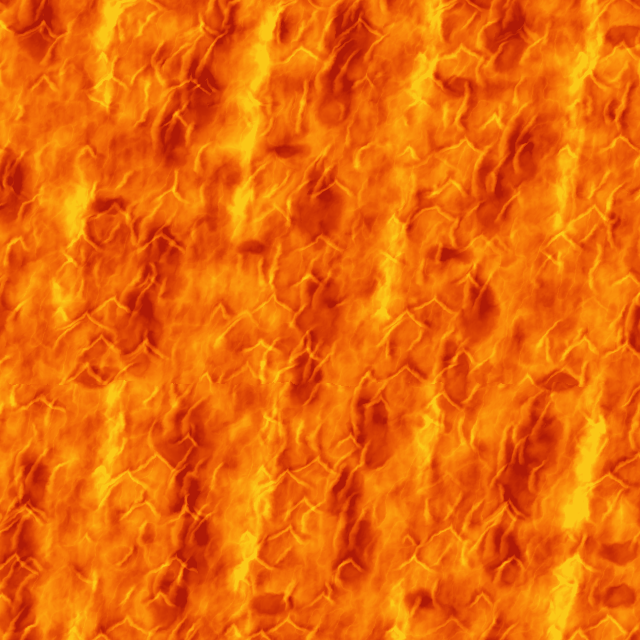
This texture is drawn by a Shadertoy shader. Its source:

```glsl
// Fire: a 4 by 4 patchwork of flame, fine fbm mottling under scattered parts.
// Columns of yellow ridges and dark embers drift sideways down the canvas, and
// small sharp-edged flame licks repeat in every patch with varying strength.

#define REPEATS 4.0         // patches across and down
#define WARP 0.07           // wobble of all shapes
#define MOTTLE 0.64         // contrast of the cloudy base
#define BASE_HEAT 0.432
#define EMBER_HEAT 0.19
#define EMBER_PITCH 0.36    // row spacing of embers, in patches
#define RIDGE_PITCH 0.16    // row spacing of ridge tongues, in patches
#define DRIFT_SPAN 2.5      // height over which columns slide before resetting
#define LICKS 7.0           // licks across one patch
#define LICK_GAIN 0.21

vec2 hash2(vec2 p) {
    vec3 a = fract(p.xyx * vec3(0.1031, 0.1030, 0.0973));
    a += dot(a, a.yzx + 33.33);
    return fract((a.xx + a.yz) * a.zy);
}

float noise(vec2 p) {
    vec2 i = floor(p), f = fract(p);
    f = f * f * (3.0 - 2.0 * f);
    float top = mix(hash2(i).x, hash2(i + vec2(1, 0)).x, f.x);
    float bottom = mix(hash2(i + vec2(0, 1)).x, hash2(i + vec2(1, 1)).x, f.x);
    return mix(top, bottom, f.y);
}

float fbm(vec2 p) {
    float sum = 0.0, amp = 0.46;
    for (int i = 0; i < 5; i++) {
        sum += amp * noise(p);
        p = mat2(1.6, 1.2, -1.2, 1.6) * p + 5.7;
        amp *= 0.56;
    }
    return sum / 0.988;
}

// Sideways position of the ridge column at height y
float drift(float y) {
    return 0.72 - 0.17 * mod(y + 0.1, DRIFT_SPAN);
}

// Bent flame: crisp left edge, soft body widening downward, shadow on the right
float lick(vec2 d, float len, float lean, float bend) {
    float a = -d.y / len;
    float x = d.x + lean * d.y - bend * len * a * a;
    float w = max(0.014, 0.12 * len * (1.0 - a));
    float core = smoothstep(-0.016, 0.006, x) * (1.0 - smoothstep(0.0, 2.0 * w, x));
    float shade = smoothstep(w, 2.4 * w, x) * (1.0 - smoothstep(2.4 * w, 6.0 * w, x));
    return (core - 0.45 * shade) * (1.0 - smoothstep(0.55, 1.0, abs(a)));
}

// Heat is the green channel; red saturates early and blue stays low
vec3 fireColor(float heat) {
    float t = clamp((heat - 0.2) / 0.48, -0.2, 1.2);
    float red = 0.985 - 0.185 * pow(max(1.0 - t, 0.0), 2.5);
    return vec3(red, 0.2 + 0.48 * t, 0.02 + 0.05 * t * t);
}

void mainImage(out vec4 fragColor, in vec2 fragCoord) {
    vec2 uv = fragCoord / iResolution.xy;
    vec2 q = vec2(uv.x, 1.0 - uv.y) * REPEATS;
    vec2 p = q + WARP * (vec2(fbm(q * 8.0), fbm(q * 8.0 + 17.0)) - 0.5);

    // Cloudy base, thin filaments and vertical grain
    vec2 leaning = vec2(p.x + 0.3 * p.y, 0.8 * p.y);
    float mottle = fbm(leaning * 7.0) - 0.5;
    float filament = 1.0 - abs(2.0 * noise(leaning * vec2(15.0, 9.0) + 31.0) - 1.0);
    float grain = noise(q * vec2(42.0, 8.0)) - 0.5;
    float heat = BASE_HEAT + MOTTLE * mottle + 0.07 * grain;
    heat += 0.07 * (pow(filament, 6.0) - 0.25);

    // Embers: tall dark patches, some small and flat, each under two hooked flames
    float ember = 0.0, hooks = 0.0;
    for (int j = -2; j <= 2; j++)
    for (int i = -1; i <= 1; i++) {
        float row = floor(p.y / EMBER_PITCH) + float(j);
        float y = (row + 0.5) * EMBER_PITCH;
        float x = drift(y) + 0.6;
        vec2 id = vec2(floor(p.x - x + 0.5) + float(i), row);
        vec2 h = hash2(id + 40.0), k = hash2(id + 90.0);
        float low = step(k.x, 0.2);
        vec2 size = mix(vec2(0.12, 0.2) * (0.8 + 0.4 * k.y), vec2(0.12, 0.06), low);
        vec2 d = p - vec2(id.x + x + 0.24 * (h.x - 0.5) - 0.35 * low, y + 0.14 * (h.y - 0.5));
        float present = step(k.x, 0.9);
        float edge = length(d / size) - 1.8 * mottle;
        ember = max(ember, present * (1.0 - smoothstep(0.75, 1.3, edge)));
        vec2 hook = d + size * vec2(0.8, 0.8);
        float pair = lick(hook, 0.22, 0.2 + 0.3 * h.y, 0.35)
                   + lick(hook - vec2(0.1, 0.03), 0.16, 0.5, 0.3);
        hooks += present * (1.0 - low) * pair;
    }
    heat = mix(heat, EMBER_HEAT + 0.4 * mottle, 0.92 * ember) + 0.19 * hooks;

    // Ridges: a bright spine fading to the right, long in odd columns, short in even
    float glow = 0.0, spine = 0.0, tongues = 0.0;
    for (int j = -2; j <= 2; j++) {
        float y = (floor(p.y / RIDGE_PITCH) + float(j) + 0.5) * RIDGE_PITCH;
        float column = floor(p.x - drift(y) + 0.5);
        float t = mod(y + 0.1, DRIFT_SPAN);
        float burns = mix(step(mod(t, 1.3), 0.68), step(t, 1.55), mod(column, 2.0));
        vec2 h = hash2(vec2(column, y * 50.0) + 150.0);
        vec2 d = p - vec2(column + drift(y) + 0.03 * (h.x - 0.5), y);
        vec2 e = d / vec2(d.x > 0.0 ? 0.11 : 0.055, 0.16);
        glow = max(glow, burns * exp(-dot(e, e)));
        vec2 s = d / vec2(0.026, 0.13);
        spine = max(spine, burns * exp(-dot(s, s)));
        tongues += burns * lick(d - vec2(0.02 + 0.06 * h.x, 0.0), 0.16, 0.1 + 0.4 * h.y, -0.3);
    }
    heat += glow * (0.18 + 0.2 * mottle) + 0.1 * spine + 0.12 * tongues;

    // Licks: the same scatter in each patch, weaker in the calm strip by the ridge;
    // some fold into a peak with two wings
    vec2 f = vec2(p.x - drift(p.y), p.y);
    float u = fract(f.x);
    float calm = smoothstep(0.72, 0.8, u) * (1.0 - smoothstep(0.92, 1.0, u));
    float licks = 0.0;
    for (int j = -1; j <= 1; j++)
    for (int i = -1; i <= 1; i++) {
        vec2 id = floor(f * LICKS) + vec2(i, j);
        vec2 h = hash2(mod(id, LICKS) + 300.0), k = hash2(mod(id, LICKS) + 370.0);
        float strength = smoothstep(0.2, 0.6, hash2(id + 430.0).x);
        vec2 d = f - (id + h) / LICKS;
        float peak = step(0.65, k.y);
        d.x = mix(d.x, abs(d.x), peak);
        float lean = mix(1.5 * k.y - 0.25, -0.9, peak);
        licks += strength * lick(d, 0.06 + 0.07 * k.x, lean, k.x - 0.4);
    }
    heat += LICK_GAIN * licks * (1.0 - 0.8 * calm);

    fragColor = vec4(fireColor(heat), 1.0);
}
```
